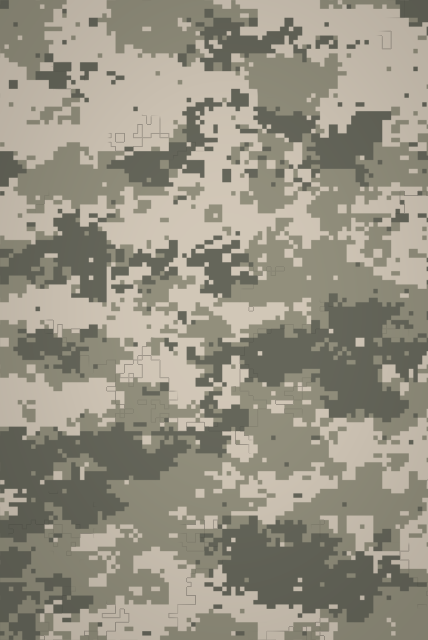
Reproduce this pattern procedurally as a Shadertoy shader.

```glsl
// Digital camouflage: two layered noise fields, sampled once per grid cell,
// sort the cells into tan, sage and dark green. Cells merge at random into
// larger blocks; faint outlines and a soft vignette finish the cloth.

const float ROWS = 144.0;                     // grid cells over the height
const vec3 TAN = vec3(0.800, 0.760, 0.700);
const vec3 SAGE = vec3(0.558, 0.547, 0.476);
const vec3 DARK = vec3(0.388, 0.391, 0.346);

float hash(vec2 p, float seed) {
    vec3 q = fract(vec3(p.xyx + seed * 17.37) * 0.1031);
    q += dot(q, q.yzx + 33.33);
    return fract((q.x + q.y) * q.z);
}

// Value noise with zero mean and about unit deviation
float noise(vec2 p, float seed) {
    vec2 i = floor(p), f = fract(p);
    f = f * f * (3.0 - 2.0 * f);
    float low = mix(hash(i, seed), hash(i + vec2(1, 0), seed), f.x);
    float high = mix(hash(i + vec2(0, 1), seed), hash(i + vec2(1, 1), seed), f.x);
    return (mix(low, high, f.y) - 0.5) / 0.2145;
}

// Wide blobs, ragged borders and single-cell jitter
float blobs(vec2 cell, float seed) {
    return 0.80 * noise(cell / vec2(16.0, 10.5), seed)
         + 0.42 * noise(cell / vec2(6.7, 4.3), seed + 1.0)
         + 0.30 * noise(cell / vec2(3.1, 2.3), seed + 2.0)
         + 0.95 * (hash(cell, seed + 3.0) - 0.5);
}

// Joins some neighbouring cells into 2x1 and 2x2 blocks
vec2 mergeCell(vec2 cell) {
    float pick = hash(floor(cell / 2.0), 5.0);
    vec2 size = pick < 0.28 ? vec2(2) : pick < 0.55 ? vec2(2, 1) : vec2(1);
    return floor(cell / size) * size;
}

vec3 cellColor(vec2 cell) {
    vec2 block = mergeCell(cell);
    float pale = blobs(block, 11.0);
    float deep = blobs(block, 23.0) - 0.5 * pale;
    vec3 color = pale > 0.23 ? TAN : SAGE;
    if (deep > 0.79) color = DARK;

    // Stray blocks inside the blobs
    float stray = hash(block, 31.0);
    if (stray > 0.97) color = stray > 0.99 ? TAN : stray > 0.978 ? SAGE : DARK;
    return color;
}

// Hidden pattern whose borders become the faint outlines
float ghost(vec2 cell) {
    return step(0.0, blobs(mergeCell(cell), 41.0));
}

// Antialiased hairline at distance d from a cell border
float hairline(float d, float pixel) {
    return clamp(0.5 + (0.08 - abs(d)) / pixel, 0.0, 1.0);
}

float outline(vec2 base, vec2 offset, float pixel) {
    vec2 side = step(0.0, offset);
    float here = ghost(base + side);
    float acrossX = abs(here - ghost(base + vec2(1.0 - side.x, side.y)));
    float acrossY = abs(here - ghost(base + vec2(side.x, 1.0 - side.y)));
    return max(acrossX * hairline(offset.x, pixel),
               acrossY * hairline(offset.y, pixel));
}

float vignette(vec2 uv) {
    float radius = length((uv - vec2(0.53, 0.52)) * vec2(0.95, 1.0));
    return mix(1.025, 0.90, smoothstep(0.12, 0.72, radius));
}

void mainImage(out vec4 fragColor, in vec2 fragCoord) {
    float pixel = ROWS / iResolution.y;
    vec2 p = fragCoord * pixel - 0.5;
    vec2 base = floor(p);
    vec2 offset = fract(p) - 0.5;             // signed distance to the border

    // Blend the four nearest cells over about one pixel
    vec2 blend = clamp(offset / (1.2 * pixel) + 0.5, 0.0, 1.0);
    vec3 lower = mix(cellColor(base), cellColor(base + vec2(1, 0)), blend.x);
    vec3 upper = mix(cellColor(base + vec2(0, 1)), cellColor(base + vec2(1, 1)), blend.x);
    vec3 color = mix(lower, upper, blend.y);

    // Outlines show in scattered patches, mostly on tan
    float patchMask = smoothstep(0.5, 0.8, noise(p / vec2(15.0, 14.0), 53.0));
    float strength = mix(0.10, 0.30, smoothstep(0.6, 0.75, color.r));
    color *= 1.0 - strength * patchMask * outline(base, offset, pixel);

    color *= vignette(fragCoord / iResolution.xy);
    fragColor = vec4(color, 1.0);
}
```
